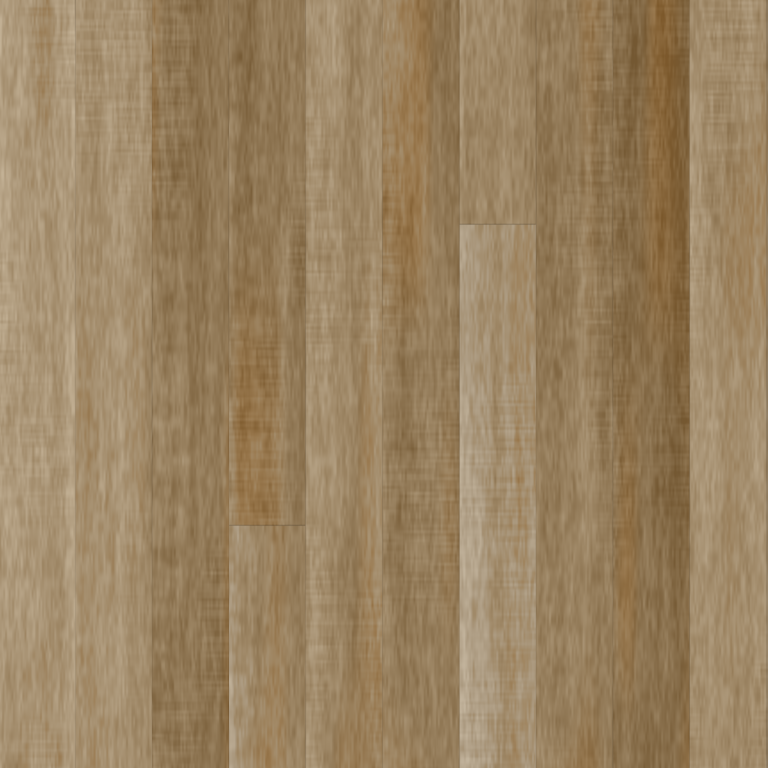
This texture is drawn by a Shadertoy shader. Its source:

```glsl
// Wooden floor of ten upright planks, two of them cut by a butt joint.
// Each board has its own tone, overlaid with stretched value noise for
// fibres, soft bands, saw marks and cross figure; 2x2 samples smooth it.

const float PLANKS = 10.0;
const float SHIFT = 0.02;            // plank grid offset, in planks
const float SEAM_WIDTH = 0.0011;
const float SEAM_DEPTH = 0.16;
const float FIBRE = 0.52;
const float BAND = 0.34;
const float SAW = 0.24;
const float FIGURE = 0.26;
const float DRIFT = 0.26;

const vec3 DARK = vec3(0.515, 0.413, 0.272);
const vec3 LIGHT = vec3(0.720, 0.640, 0.520);
const vec3 WARM = vec3(0.035, 0.002, -0.030);
const vec3 GREY = vec3(-0.012, 0.004, 0.028);

// Board tones above and below the joint; joint height 0 means uncut
const float TONE[10] = float[](0.60, 0.60, 0.24, 0.18, 0.52, 0.25, 0.46, 0.29, 0.10, 0.64);
const float TONE_LOW[10] = float[](0.60, 0.60, 0.24, 0.46, 0.52, 0.25, 0.68, 0.29, 0.10, 0.64);
const float JOINT[10] = float[](0.0, 0.0, 0.0, 0.316, 0.0, 0.0, 0.708, 0.0, 0.0, 0.0);
// How far each board is figured across the grain
const float FIGURED[10] = float[](0.35, 0.3, 1.0, 0.9, 0.4, 0.7, 0.45, 0.6, 0.25, 0.3);

float hash(vec2 cell) {
    uvec2 q = uvec2(ivec2(cell)) * uvec2(1597u, 3812u);
    uint n = (q.x ^ (q.y + 7919u)) * 747796u + 28913u;
    n = ((n >> ((n >> 28u) + 4u)) ^ n) * 277803u;
    n = (n ^ (n >> 15u)) * 73244u + (n >> 9u);
    return float((n ^ (n >> 13u)) & 65535u) / 65535.0;
}

float noise(vec2 p) {
    vec2 i = floor(p), f = p - i;
    f = f * f * (3.0 - 2.0 * f);
    return mix(mix(hash(i), hash(i + vec2(1, 0)), f.x),
               mix(hash(i + vec2(0, 1)), hash(i + vec2(1, 1)), f.x), f.y);
}

// Noise centred on zero
float wave(vec2 p) { return noise(p) - 0.5; }

vec3 floorColor(vec2 uv) {
    float column = uv.x * PLANKS + SHIFT;
    int plank = clamp(int(floor(column)), 0, 9);
    float across = column - float(plank);
    bool low = uv.y < JOINT[plank];
    float tone = low ? TONE_LOW[plank] : TONE[plank];

    // Separate noise region for every board
    float board = float(plank) + (low ? 20.0 : 0.0);
    vec2 p = uv + vec2(3.0 + board * 1.7, 5.0 + board * 2.3);
    p.x += 0.003 * wave(p * vec2(8.0, 5.0));

    // Fibres, coarse to fine, running along the board
    float fibre = 0.40 * wave(p * vec2(120.0, 9.0))
                + 0.55 * wave(p * vec2(250.0, 34.0))
                + 0.60 * wave(p * vec2(430.0, 75.0));
    float band = wave(p * vec2(38.0, 1.3)) + 0.5 * wave(p * vec2(85.0, 2.5));

    // Saw marks and cross figure, both gathered in patches
    float patches = smoothstep(0.35, 0.8, noise(p * vec2(16.0, 5.0)));
    float saw = wave(p * vec2(22.0, 260.0)) * patches;
    float figureMask = FIGURED[plank] * smoothstep(0.85, 0.1, across);
    float figure = wave(p * vec2(32.0, 62.0)) + 0.6 * wave(p * vec2(70.0, 110.0));

    tone += FIBRE * fibre + BAND * band + SAW * saw + FIGURE * figure * figureMask;
    tone += DRIFT * wave(p * vec2(7.0, 2.8));

    // Pale sapwood along the left edge, strongest on the cut boards
    float pale = exp(-across * 7.0) * noise(vec2(board * 3.1, uv.y * 4.0 + 9.0));
    tone += pale * (low ? 0.55 : 0.20);
    if (plank == 0) tone += 0.25 * smoothstep(0.78, 0.95, across);

    vec3 color = mix(DARK, LIGHT, clamp(tone, -0.3, 1.25));

    // Warm streaks on dark wood, grey cast on light wood
    float warmth = smoothstep(0.5, 0.9, noise(p * vec2(24.0, 2.2)));
    color += WARM * warmth * (1.0 - smoothstep(0.2, 0.7, tone));
    color += GREY * smoothstep(0.5, 0.9, tone) * (low ? 1.0 : 0.25);

    // Thin seams between boards and at the butt joints
    float side = min(across, 1.0 - across) / PLANKS;
    float seam = 1.0 - smoothstep(0.0, SEAM_WIDTH, side);
    seam *= 0.4 + 0.6 * noise(vec2(floor(column + 0.5) * 5.0, uv.y * 6.0));
    if (JOINT[plank] > 0.0) {
        float end = abs(uv.y - JOINT[plank]);
        seam = max(seam, 1.0 - smoothstep(0.0, SEAM_WIDTH * 1.4, end));
    }
    return color * (1.0 - SEAM_DEPTH * seam);
}

void mainImage(out vec4 fragColor, in vec2 fragCoord) {
    vec3 sum = vec3(0.0);
    for (int i = 0; i < 4; i++) {
        vec2 offset = vec2(i & 1, i >> 1) * 0.5 - 0.25;
        sum += floorColor((fragCoord + offset) / iResolution.xy);
    }
    fragColor = vec4(sum * 0.25, 1.0);
}
```
